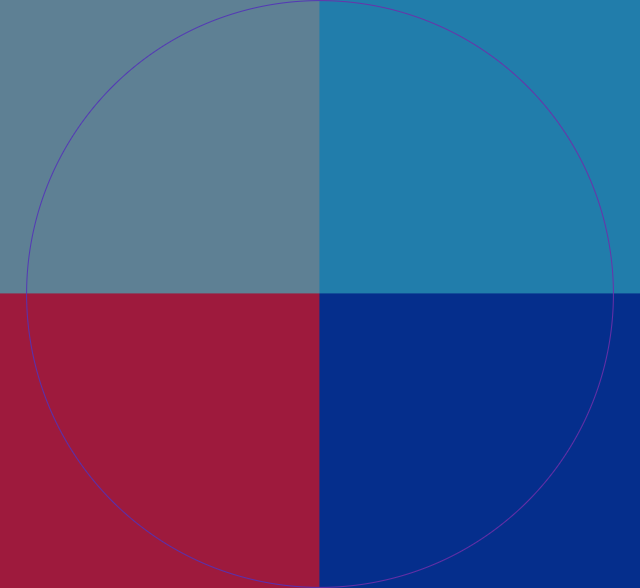
Reproduce this background procedurally as a Shadertoy shader.

```glsl
// Four flat colour quadrants crossed by a hairline violet circle.

// Antialiased step, one pixel wide, for a coordinate in canvas heights.
float softStep(float d, float pixel) {
    return clamp(d / pixel + 0.5, 0.0, 1.0);
}

void mainImage(out vec4 fragColor, in vec2 fragCoord) {
    float pixel = 1.0 / iResolution.y;
    vec2 p = (fragCoord - 0.5 * iResolution.xy) * pixel;

    // Quadrants, with the crossing slightly up and left of the centre
    vec2 cross = vec2(-0.001, 0.001);
    float right = softStep(p.x - cross.x, pixel);
    float upper = softStep(p.y - cross.y, pixel);
    vec3 slate = vec3(0.37, 0.50, 0.58);
    vec3 teal = vec3(0.13, 0.49, 0.67);
    vec3 crimson = vec3(0.62, 0.10, 0.24);
    vec3 navy = vec3(0.02, 0.18, 0.55);
    vec3 color = mix(mix(crimson, navy, right), mix(slate, teal, right), upper);

    // Thin ring touching the top and bottom of the canvas
    float ringDistance = abs(length(p) - 0.499);
    float halfWidth = max(0.0009, 0.45 * pixel);
    float ring = softStep(halfWidth - ringDistance, pixel);
    vec3 violet = mix(vec3(0.32, 0.20, 0.72), vec3(0.43, 0.18, 0.66), right);
    color = mix(color, violet, 0.9 * ring);

    fragColor = vec4(color, 1.0);
}
```
